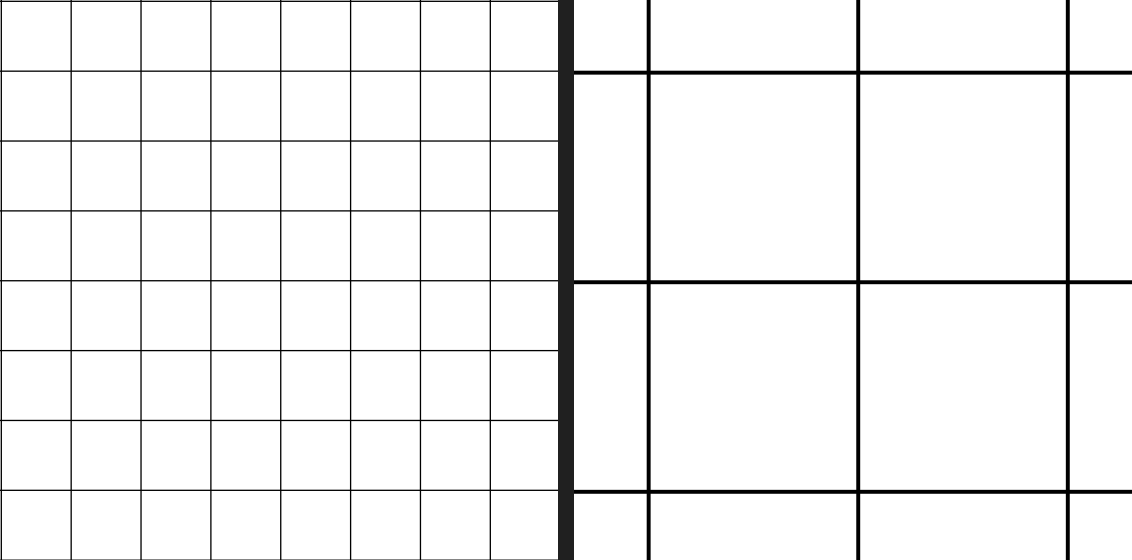
Left: the whole. Right: its middle third, enlarged.
This pattern is drawn by a WebGL 2 fragment shader. Its source:

```glsl
#version 300 es
precision highp float;
// A plain square grid of thin black lines on white, about eight cells each way.
// Each axis folds into the distance to its nearest line; the exact overlap of
// the pixel with that line gives smooth, evenly weighted edges.

uniform vec2 u_resolution;
out vec4 fragColor;

// Lengths are fractions of the canvas height, measured from the top left.
const float CELL_SIZE = 63.87 / 512.0;
const float LINE_WIDTH = 1.2 / 512.0;
const vec2 FIRST_LINE = vec2(1.2, 1.2) / 512.0;
const vec3 PAPER = vec3(1.0);
const vec3 INK = vec3(0.0);

// Signed distance to the nearest grid line on each axis.
vec2 lineOffset(vec2 p) {
    vec2 cell = (p - FIRST_LINE) / CELL_SIZE;
    return (fract(cell + 0.5) - 0.5) * CELL_SIZE;
}

// Share of a pixel-wide box that lies inside the line, on each axis.
vec2 lineCoverage(vec2 offset, float pixel) {
    vec2 upper = min(offset + 0.5 * pixel, vec2(0.5 * LINE_WIDTH));
    vec2 lower = max(offset - 0.5 * pixel, vec2(-0.5 * LINE_WIDTH));
    return clamp((upper - lower) / pixel, 0.0, 1.0);
}

void main() {
    float pixel = 1.0 / u_resolution.y;
    vec2 p = gl_FragCoord.xy * pixel;
    p.y = 1.0 - p.y;

    // Union of the vertical and horizontal lines
    vec2 coverage = lineCoverage(lineOffset(p), pixel);
    float ink = 1.0 - (1.0 - coverage.x) * (1.0 - coverage.y);

    fragColor = vec4(mix(PAPER, INK, ink), 1.0);
}
```
